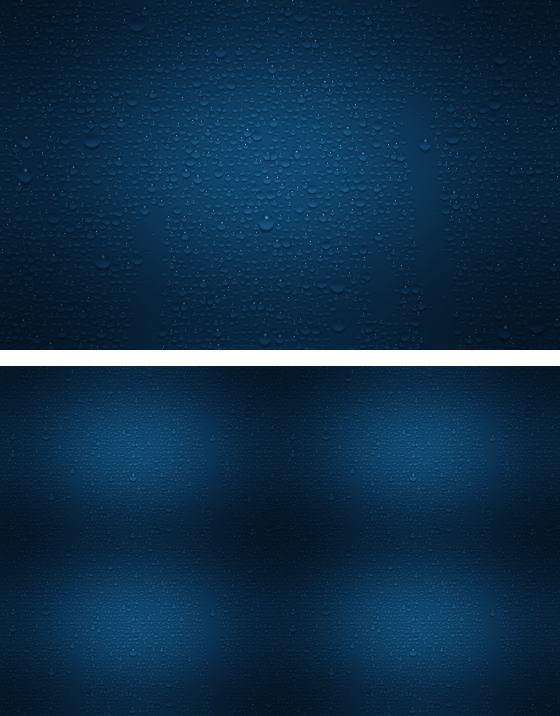
Top: one tile. Bottom: repeated 2 by 2.
Write a WebGL 2 fragment shader that draws this texture.

```glsl
#version 300 es
precision highp float;
// Condensation: packed water drops and run-off trails on softly lit dark blue glass.

uniform vec2 u_resolution;
out vec4 fragColor;

const float TAU = 6.2831853;
const vec2 TILE = vec2(1.6, 1.0);         // size of the repeating canvas
const vec2 FINE_GRID = vec2(70.0, 44.0);  // small drops; the row count must be even
const vec2 BIG_GRID = vec2(14.0, 9.0);    // scattered large drops
const vec2 LIGHT_CENTRE = vec2(0.49, 0.53);
const float BIG_SHARE = 0.34;
const float TRAIL_SHARE = 0.05;           // small drops left inside the trails
const float JITTER = 0.54;
const float GAP = 0.0011;
const float SHADOW_DROP = 0.42;           // shadow offset in drop radii
const float SHADOW_DEPTH = 0.36;
const float GLINT = 0.6;

struct Drop { vec2 offset; float radius; float seed; };

vec3 hash3(vec2 cell) {
  vec3 q = fract(cell.xyx * vec3(0.1031, 0.1030, 0.0973));
  q += dot(q, q.yxz + 33.33);
  return fract((q.xxy + q.yzz) * q.zyx);
}

// Signed distance to a slightly oval drop, moved down by "lower" radii
float dropDistance(Drop d, float lower) {
  float stretch = 1.0 + 0.2 * (d.seed - 0.5);
  vec2 o = d.offset + vec2(0.0, lower * d.radius);
  return length(o * vec2(stretch, 1.0 / stretch)) - d.radius;
}

// Each large drop stays inside its own cell; empty cells get a negative radius
Drop bigDrop(vec2 p) {
  vec2 g = p / TILE * BIG_GRID;
  vec2 cell = floor(g);
  vec3 h = hash3(mod(cell, BIG_GRID) + 71.0);
  vec2 centre = (cell + 0.5 + (h.xy - 0.5) * 0.42) * TILE / BIG_GRID;
  float size = fract(h.z / BIG_SHARE);
  float radius = h.z < BIG_SHARE ? mix(0.013, 0.025, size * size) : -0.1;
  return Drop(p - centre, radius, h.x);
}

// Wrapped, widening trail that runs down from its top
float trail(vec2 p, vec2 top, float len, float lean, float width) {
  float t = fract(top.y - p.y + 0.1) - 0.1;
  float x = p.x - top.x - lean * t + 0.004 * sin(TAU * 4.0 * p.y);
  x -= TILE.x * round(x / TILE.x);
  return length(vec2(x, t - clamp(t, 0.0, len))) - width * (1.0 + 0.5 * t);
}

float trails(vec2 p) {
  float d = trail(p, vec2(1.19, 0.69), 0.68, 0.11, 0.036);
  d = min(d, trail(p, vec2(0.437, 0.39), 0.37, -0.06, 0.035));
  d = min(d, trail(p, vec2(0.98, 0.09), 0.08, 0.0, 0.036));
  return min(d, trail(p, vec2(1.085, 0.24), 0.11, 0.05, 0.033));
}

Drop smallDrop(vec2 p, vec2 cell) {
  vec2 id = mod(cell, FINE_GRID);
  vec3 h = hash3(id);
  float seed = hash3(id + 137.0).x;
  float stagger = 0.5 * mod(id.y, 2.0) - 0.25;
  vec2 pitch = TILE / FINE_GRID;
  vec2 centre = (cell + 0.5 + vec2(stagger, 0.0) + (h.xy - 0.5) * JITTER) * pitch;
  float radius = pitch.y * (mix(0.29, 0.49, h.z) + 0.16 * step(0.93, h.z));
  if (trails(centre) < 0.0) radius = seed < TRAIL_SHARE ? radius * 0.7 : -0.1;
  if (dropDistance(bigDrop(centre), 0.0) < radius * 0.85) radius = -0.1;
  return Drop(p - centre, radius, seed);
}

// Glass tint for a given brightness
vec3 tint(float b) {
  return vec3(0.2 * b + 0.13 * b * b, b, 1.78 * b - 0.8 * b * b);
}

void main() {
  vec2 uv = gl_FragCoord.xy / u_resolution;
  vec2 p = uv * TILE;
  float pixel = 1.0 / u_resolution.y;

  // Nearest and second nearest drop, and the nearest shadow
  Drop near = bigDrop(p);
  float first = dropDistance(near, 0.0);
  float second = 1.0;
  float shadow = dropDistance(near, SHADOW_DROP);
  vec2 base = floor(uv * FINE_GRID);
  for (int y = -1; y <= 1; y++) {
    for (int x = -2; x <= 2; x++) {
      Drop d = smallDrop(p, base + vec2(x, y));
      float dist = dropDistance(d, 0.0);
      shadow = min(shadow, dropDistance(d, SHADOW_DROP));
      second = min(second, max(first, dist));
      if (dist < first) { first = dist; near = d; }
    }
  }

  // Periodic pool of light
  vec2 pool = 0.5 + 0.5 * cos(TAU * (uv - LIGHT_CENTRE));
  float light = 0.088 + 0.07 * pool.x + 0.05 * pool.y + 0.085 * pool.x * pool.y;

  // Glass with shadows, then drops: dark top, bright belly, faint upper rim
  float glass = 0.98 - SHADOW_DEPTH * smoothstep(0.003, -0.006, shadow);
  float inside = min(-first, 0.5 * (second - first) - GAP);
  float cover = smoothstep(-0.7 * pixel, 0.9 * pixel, inside);
  vec2 q = near.offset / near.radius;
  float body = mix(0.8, 1.34, smoothstep(0.6, -0.75, q.y));
  body += 0.16 * smoothstep(0.6, 0.95, length(q)) * smoothstep(0.1, 0.8, q.y);
  body -= 0.2 * smoothstep(0.75, 1.05, length(q)) * smoothstep(0.0, -0.8, q.y);
  vec3 colour = tint(light * mix(glass, body, cover));

  // Pinpoint reflections
  vec2 g = (q - vec2(0.05, 0.42)) / 0.17;
  float glint = exp(-dot(g, g)) * cover * smoothstep(0.25, 1.0, near.seed);
  colour += GLINT * glint * (0.3 + 2.4 * light) * vec3(0.65, 0.85, 0.95);
  fragColor = vec4(colour, 1.0);
}
```
